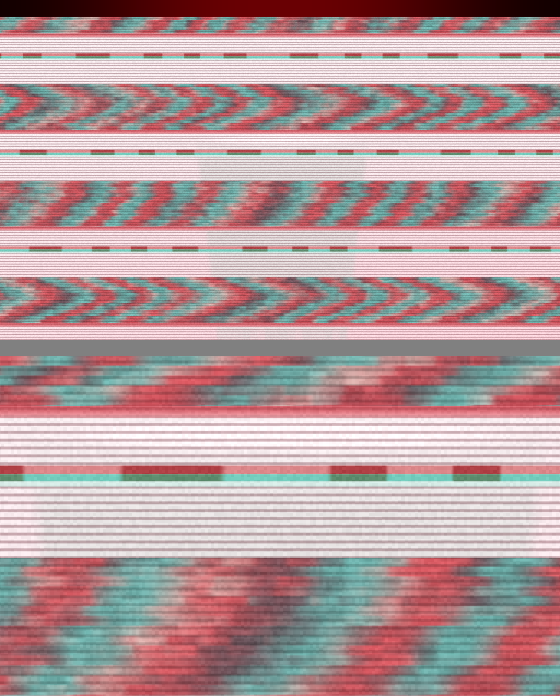
Top, the full canvas; bottom, a detail of the centre.
A WebGL 1 fragment shader for this pattern:

```glsl
precision highp float;
uniform vec2 u_resolution;

float hash(vec2 p) {
  p = fract(p * vec2(0.1031, 0.1137));
  p += dot(p, p.yx + 33.33);
  return fract((p.x + p.y) * p.x * 17.3);
}

// Block noise: flat cells joined by short, soft steps.
float blocks(vec2 p) {
  vec2 i = floor(p);
  vec2 f = smoothstep(0.32, 0.68, fract(p));
  return mix(mix(hash(i), hash(i + vec2(1.0, 0.0)), f.x),
             mix(hash(i + vec2(0.0, 1.0)), hash(i + 1.0), f.x), f.y);
}

float stripe(float y, float low, float high, float soft) {
  return smoothstep(low - soft, low + soft, y) * (1.0 - smoothstep(high - soft, high + soft, y));
}

// One row of wavy streaks, eleven across the canvas.
float streakRow(float x, float row, float band) {
  float h = row / 14.0;
  float bend = mix(0.75 * h * h, 0.55 * cos(4.6 * (h - 0.38)) * -1.0, step(0.5, mod(band, 2.0)));
  float s = x * 11.0 + bend + 0.16 * (hash(vec2(row, band + 7.0)) - 0.5);
  float wave = 0.5 + 0.5 * sin(6.2832 * s + 1.5 * sin(s * 1.3 + band));
  float broad = blocks(vec2(s * 3.2 + 40.0, band * 9.0 + row * 0.12 + 20.0));
  float fine = blocks(vec2(s * 5.0 + 70.0, row + band * 31.0 + 90.0));
  return smoothstep(0.2, 0.8, 0.48 * wave + 0.27 * broad + 0.25 * fine);
}

float streaks(float x, float h, float band) {
  float y = h * 14.0;
  float row = floor(y);
  float blend = smoothstep(0.8, 1.0, fract(y));
  return mix(streakRow(x, row, band), streakRow(x, row + 1.0, band), blend);
}

void main() {
  vec2 uv = gl_FragCoord.xy / u_resolution;
  float x = uv.x;
  float y = 1.0 - uv.y;
  float soft = 0.6 / u_resolution.y;
  float cycle = (y - 0.247) / 0.284;
  float band = floor(cycle) + 1.0;
  float t = fract(cycle);
  float edge = soft / 0.284;
  float scan = smoothstep(-0.1, 0.9, cos(6.2832 * cycle * 37.0));
  float grain = hash(floor(uv * vec2(512.0, 310.0)) + 11.0) - 0.5;

  // Pale paper, pinker toward the lower right
  float pink = smoothstep(0.3, 1.0, y) * (0.55 + 0.45 * x);
  vec3 color = mix(vec3(0.98, 0.94, 0.95), vec3(1.0, 0.85, 0.88), pink);

  // Faint tapered ghost with a bright rim
  float halfWidth = 0.153 - 0.065 * (y - 0.41);
  float ghost = (1.0 - smoothstep(halfWidth - 0.006, halfWidth + 0.006, abs(x - 0.504)))
              * smoothstep(0.39, 0.5, y);
  color = mix(color, vec3(0.87, 0.88, 0.87), 0.65 * ghost);
  float rim = length(vec2((x - 0.504) / 0.15, (y - 0.412) / 0.016));
  color += 0.05 * (1.0 - smoothstep(0.6, 1.1, rim));
  float drips = blocks(vec2(x * 75.0, 3.0)) * smoothstep(0.94, 0.99, y) * ghost;
  color = mix(color, vec3(1.0, 0.89, 0.91), 0.7 * drips);
  color = mix(color, color * vec3(0.76, 0.66, 0.68), 0.85 * scan);

  // Split-channel streak bands
  float h = t / 0.477;
  float redLight = streaks(x, h, band);
  float cyanLight = streaks(x + 0.038, h, band);
  vec3 weave = vec3(mix(0.42, 0.79, redLight),
                    mix(vec2(0.33, 0.36), vec2(0.67, 0.65), cyanLight));
  weave *= 0.92 + 0.16 * blocks(vec2(x * 90.0, h * 18.0 + band * 23.0));
  weave = mix(weave, vec3(0.72, 0.27, 0.31), 0.6 * smoothstep(0.86, 1.0, h) * (1.0 - cyanLight));
  weave *= 1.04 - 0.17 * scan;
  color = mix(color, weave, stripe(t, 0.0, 0.477, edge));

  // Red lower hem and its pink glow
  vec3 hem = mix(vec3(0.84, 0.36, 0.4), vec3(0.96, 0.69, 0.72), smoothstep(0.48, 0.525, t));
  color = mix(color, hem * (1.0 - 0.1 * scan), stripe(t, 0.477, 0.518, edge));

  // Thin dashed red line over a teal line
  float dashPhase = x * 11.0 + 0.22 * sin(x * 19.0 + band);
  float dash = smoothstep(0.1, 0.35, cos(6.2832 * (dashPhase - 0.82)));
  vec3 redLine = mix(vec3(0.86, 0.53, 0.54), vec3(0.69, 0.25, 0.27), dash);
  vec3 tealLine = mix(vec3(0.45, 0.8, 0.74), vec3(0.36, 0.55, 0.43), dash);
  color = mix(color, redLine, stripe(t, 0.682, 0.712, edge));
  color = mix(color, tealLine, stripe(t, 0.712, 0.737, edge));
  color = mix(color, vec3(0.8, 0.93, 0.9), 0.7 * stripe(t, 0.737, 0.755, edge));
  color += 0.05 * grain;

  // Dark red header, fading to black at both sides
  float glow = 1.0 - smoothstep(0.05, 0.52, abs(x - 0.5));
  vec3 header = mix(vec3(0.07, 0.0, 0.0), vec3(0.41, 0.0, 0.01), glow);
  color = mix(header, color, smoothstep(0.05 - soft, 0.05 + soft, y));

  gl_FragColor = vec4(clamp(color, 0.0, 1.0), 1.0);
}
```
